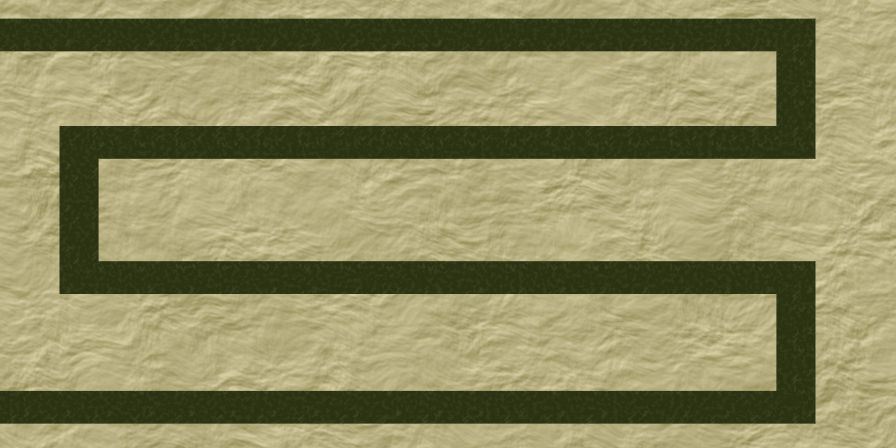
Write a Shadertoy shader that draws this pattern.

```glsl
// A dark mossy path winding in hairpin turns across rough, side-lit plaster.

// Canvas units: height is 1, width is 2, origin at the lower left.
const vec3 PLASTER = vec3(0.718, 0.688, 0.502);
const vec3 PLASTER_TINT = vec3(1.0, 0.97, 1.12);
const vec3 MOSS_DARK = vec3(0.165, 0.195, 0.070);
const vec3 MOSS_LIGHT = vec3(0.200, 0.230, 0.105);
const vec3 GRASS = vec3(0.270, 0.300, 0.150);

const float BAR_Y[4] = float[4](0.0911, 0.3802, 0.6823, 0.9219);
const float BAR_HALF = 0.0366;
const float LEFT_OUTER = 0.1328;
const float RIGHT_OUTER = 1.8203;
const float TURN_WIDTH = 0.0872;

const vec2 GRAIN_SCALE = vec2(17.0, 27.0);   // wider than tall
const vec2 LIGHT_STEP = vec2(-0.0016, 0.0028);
const float RELIEF = 0.25;
const float STAIN = 0.045;
const float TUFT_CELL = 0.092;
const int BLADES = 9;

vec2 hash2(vec2 p) {
    vec3 q = fract(p.xyx * vec3(0.1031, 0.1030, 0.0973));
    q += dot(q, q.yzx + 33.33);
    return fract((q.xx + q.yz) * q.zy);
}

float cornerSlope(vec2 cell, vec2 offset) {
    float angle = 6.2832 * hash2(cell + 100.0).x;
    return dot(vec2(cos(angle), sin(angle)), offset);
}

float gradientNoise(vec2 p) {
    vec2 i = floor(p), f = fract(p);
    vec2 u = f * f * f * (f * (f * 6.0 - 15.0) + 10.0);
    vec2 e = vec2(1.0, 0.0);
    return mix(mix(cornerSlope(i, f), cornerSlope(i + e, f - e), u.x),
               mix(cornerSlope(i + e.yx, f - e.yx), cornerSlope(i + e.xx, f - e.xx), u.x), u.y);
}

float fbm(vec2 p) {
    float sum = 0.0, amp = 1.0;
    for (int i = 0; i < 4; i++) {
        sum += amp * gradientNoise(p);
        p = mat2(1.94, 0.35, -0.35, 1.94) * p + 17.3;
        amp *= 0.52;
    }
    return sum;
}

// Plaster height, bent by a slow warp so the ridges look trowelled
float plasterHeight(vec2 p) {
    vec2 warp = vec2(gradientNoise(p * 9.0), gradientNoise(p * 9.0 + 40.0));
    return fbm((p + 0.035 * warp) * GRAIN_SCALE);
}

vec3 plasterColor(vec2 p) {
    float slope = plasterHeight(p - LIGHT_STEP) - plasterHeight(p + LIGHT_STEP);
    float roughness = 0.85 + 0.7 * gradientNoise(p * 5.0 + 8.0);
    float stain = fbm(p * vec2(3.5, 5.0) + 3.0);
    float tone = clamp(slope * RELIEF * roughness, -0.14, 0.11) + STAIN * stain;
    return PLASTER + tone * PLASTER_TINT;
}

float boxDistance(vec2 p, vec2 low, vec2 high) {
    vec2 d = max(low - p, p - high);
    return length(max(d, 0.0)) + min(max(d.x, d.y), 0.0);
}

// Four long bars joined by turns: right, left, right
float pathDistance(vec2 p) {
    float d = 1e3;
    for (int i = 0; i < 4; i++) {
        float start = (i == 0 || i == 3) ? -1.0 : LEFT_OUTER;
        d = min(d, boxDistance(p, vec2(start, BAR_Y[i] - BAR_HALF),
                               vec2(RIGHT_OUTER, BAR_Y[i] + BAR_HALF)));
        if (i < 3) {
            float x = (i == 1) ? LEFT_OUTER : RIGHT_OUTER - TURN_WIDTH;
            d = min(d, boxDistance(p, vec2(x, BAR_Y[i] - BAR_HALF),
                                   vec2(x + TURN_WIDTH, BAR_Y[i + 1] + BAR_HALF)));
        }
    }
    return d;
}

float segmentDistance(vec2 p, vec2 a, vec2 b) {
    vec2 ab = b - a;
    return length(p - a - ab * clamp(dot(p - a, ab) / dot(ab, ab), 0.0, 1.0));
}

// The same tuft of short blades repeats in every cell
vec3 mossColor(vec2 p, float pixel) {
    float mottle = gradientNoise(p * 95.0) + 0.6 * gradientNoise(p * 190.0);
    vec3 color = mix(MOSS_DARK, MOSS_LIGHT, smoothstep(-0.15, 0.45, mottle));
    vec2 local = mod(p, TUFT_CELL);
    float blades = 0.0;
    for (int i = 0; i < BLADES; i++) {
        vec2 seed = hash2(vec2(float(i) * 7.0 + 3.0, 5.0));
        vec2 root = (0.15 + 0.7 * seed) * TUFT_CELL;
        vec2 lean = 0.011 * vec2(cos(seed.x * 40.0), 0.5 + 0.5 * seed.y);
        float d = segmentDistance(local, root, root + lean);
        blades = max(blades, 1.0 - smoothstep(0.0004, 0.0012 + pixel, d));
    }
    return mix(color, GRASS, 0.5 * blades);
}

void mainImage(out vec4 fragColor, in vec2 fragCoord) {
    vec2 p = fragCoord / iResolution.xy * vec2(2.0, 1.0);
    float pixel = 1.0 / iResolution.y;
    float cover = 1.0 - smoothstep(-0.5 * pixel, 0.5 * pixel, pathDistance(p));
    fragColor = vec4(mix(plasterColor(p), mossColor(p, pixel), cover), 1.0);
}
```
